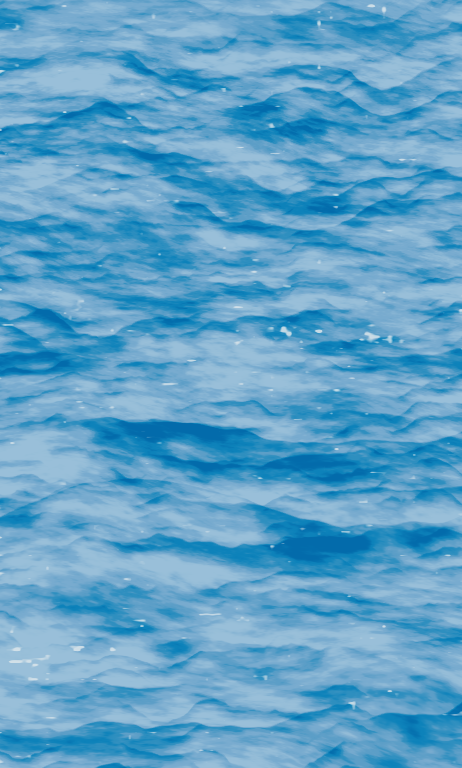
Reproduce this texture procedurally as a WebGL 1 fragment shader.

```glsl
precision highp float;
// Choppy blue sea: tapering wave crests, wind streaks and sparse foam.
uniform vec2 u_resolution;

float hash(vec2 p) {
  vec3 a = fract(vec3(p.xyx) * 0.1031);
  a += dot(a, a.yzx + 33.33);
  return fract((a.x + a.y) * a.z);
}

// Signed value noise, -1 to 1.
float noise(vec2 p) {
  vec2 cell = floor(p);
  vec2 f = fract(p);
  f = f * f * (3.0 - 2.0 * f);
  float low = mix(hash(cell), hash(cell + vec2(1.0, 0.0)), f.x);
  float high = mix(hash(cell + vec2(0.0, 1.0)), hash(cell + 1.0), f.x);
  return 2.0 * mix(low, high, f.y) - 1.0;
}

float fbm(vec2 p) {
  float sum = 0.0;
  float gain = 1.0;
  for (int i = 0; i < 4; i++) {
    sum += gain * noise(p);
    p = mat2(1.98, 0.10, -0.16, 2.03) * p + 17.7;
    gain *= 0.58;
  }
  return sum;
}

// Dark wave faces: sharp along the crest, fading downwards, tapering sideways.
float crests(vec2 p, float frequency, float seed, float edge) {
  vec2 w = p * frequency + seed;
  float phase = w.y + 0.75 * noise(w * vec2(0.45, 0.25));
  phase += 0.16 * noise(w * vec2(1.3, 0.5)) + 0.05 * noise(w * vec2(4.0, 1.2));
  float row = floor(phase);
  float height = fract(phase);
  float swell = noise(vec2(w.x * 0.36 + row * 17.3, row * 3.7 + seed));
  swell += 0.25 * noise(vec2(w.x * 1.2 + row * 7.1, row * 5.3));
  float body = smoothstep(-0.45, 0.6, swell);
  float face = smoothstep(0.96 - 0.85 * body, 1.0, height);
  float rim = 1.0 - smoothstep(1.0 - edge * frequency, 1.0, height);
  return face * rim * body;
}

// Broken white flecks inside a soft elliptical patch.
float foam(vec2 uv, vec2 centre, vec2 size) {
  vec2 d = (uv - centre) / size;
  float patchMask = exp(-dot(d, d));
  float flecks = noise(uv * vec2(48.0, 130.0)) + 0.5 * noise(uv * vec2(130.0, 260.0));
  return smoothstep(0.75, 1.05, flecks * 0.75 + patchMask * 0.55);
}

// Palette ordered from deep trough to sky glint.
vec3 seaColour(float t) {
  vec3 c = mix(vec3(0.01, 0.42, 0.67), vec3(0.05, 0.51, 0.73), smoothstep(0.02, 0.12, t));
  c = mix(c, vec3(0.18, 0.56, 0.75), smoothstep(0.12, 0.29, t));
  c = mix(c, vec3(0.36, 0.62, 0.78), smoothstep(0.29, 0.50, t));
  c = mix(c, vec3(0.47, 0.67, 0.81), smoothstep(0.50, 0.73, t));
  return mix(c, vec3(0.60, 0.75, 0.85), smoothstep(0.73, 0.96, t));
}

void main() {
  vec2 uv = gl_FragCoord.xy / u_resolution.y;

  // Perspective: waves shrink towards the top.
  vec2 sea = vec2((uv.x - 0.3) * (1.0 + 0.7 * uv.y), uv.y * (1.0 + 0.45 * uv.y));
  float edge = 0.0035 * (1.0 + 0.9 * uv.y);

  // Wind streaks bend with the swell and lean down to the right.
  float bend = noise(sea * vec2(4.0, 7.0));
  vec2 flow = sea + vec2(0.0, 0.13 * sea.x + 0.025 * bend);
  float streaks = fbm(flow * vec2(6.0, 24.0) + 5.0);
  float ripples = fbm(flow * vec2(24.0, 75.0) + 41.0);

  // Three sizes of wave over the streaked surface.
  float tone = 0.72 + 1.0 * streaks + 0.62 * ripples;
  tone -= 1.7 * crests(sea, 6.5, 3.1, edge);
  tone -= 1.5 * crests(sea, 15.0, 21.7, edge);
  tone -= 1.2 * crests(sea, 36.0, 52.3, edge);
  tone = mix(tone, 0.45 + 0.6 * tone, smoothstep(0.88, 1.0, uv.y));

  // Spread the tones evenly over the palette.
  vec3 colour = seaColour(1.0 / (1.0 + exp(-1.7 * tone)));

  float whitecaps = foam(uv, vec2(0.43, 0.562), vec2(0.17, 0.012));
  whitecaps = max(whitecaps, foam(uv, vec2(0.06, 0.145), vec2(0.07, 0.022)));
  whitecaps = max(whitecaps, foam(uv, vec2(0.09, 0.972), vec2(0.035, 0.005)));
  whitecaps = max(whitecaps, foam(uv, vec2(0.50, 0.990), vec2(0.040, 0.005)));
  colour = mix(colour, vec3(0.86, 0.90, 0.92), 0.85 * whitecaps);

  gl_FragColor = vec4(colour, 1.0);
}
```
